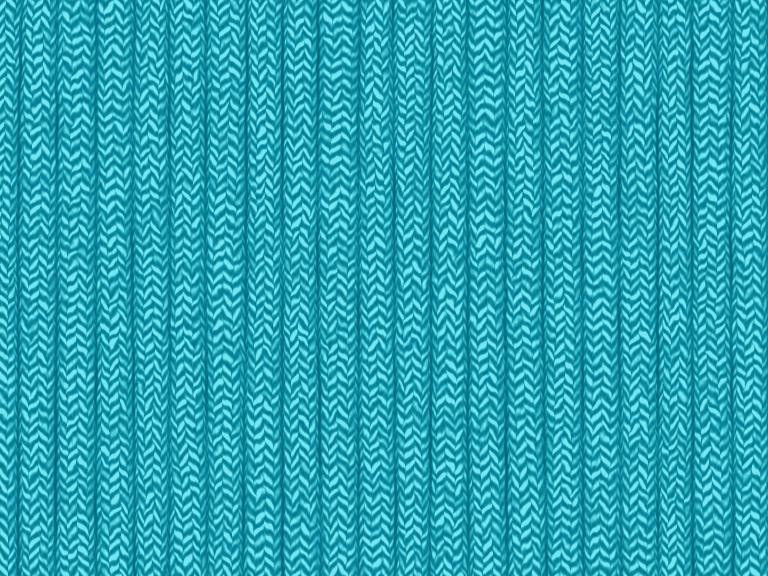
Reproduce this texture procedurally as a Shadertoy shader.

```glsl
// Turquoise braided cords laid side by side. Each cord is a cylinder whose
// angle is split into columns of slanted stitches that lean alternately;
// slow noise bends and twists the cords, hashes vary the single stitches.

#define CORDS 20.5        // cords across the canvas
#define FIRST_GAP 0.535   // first gap, in cord widths
#define ROWS 51.0         // stitch rows up the canvas
#define COLUMNS 6.0       // stitch columns on the visible half cord
#define SLANT 0.78        // rise of a stitch, in rows
#define BEND 0.17         // sideways wander of the gaps
#define TWIST 1.1         // wander of the columns around a cord
#define WEAR 0.22         // brightness variation between stitches
#define FUZZ 0.24         // strength of the fine filaments
#define SAMPLES 2         // antialiasing grid per side

float hash(vec2 p) {
    return fract(sin(dot(p, vec2(127.1, 311.7))) * 43758.5453);
}

// Smooth noise along y, independent for each integer lane
float laneNoise(float lane, float y) {
    float i = floor(y), f = fract(y);
    f = f * f * (3.0 - 2.0 * f);
    return mix(hash(vec2(lane, i)), hash(vec2(lane, i + 1.0)), f);
}

float noise(vec2 p) {
    float i = floor(p.x), f = fract(p.x);
    f = f * f * (3.0 - 2.0 * f);
    return mix(laneNoise(i, p.y), laneNoise(i + 1.0, p.y), f);
}

// Position of the gap to the left of a cord
float gapAt(float cord, float y) {
    return cord + BEND * (laneNoise(cord + 31.0, y * 1.7) - 0.5)
                + 0.05 * (laneNoise(cord + 67.0, y * ROWS) - 0.5);
}

// Dyed yarn from deep shadow to highlight
vec3 yarnColor(float tone) {
    vec3 ramp[6] = vec3[6](
        vec3(0.01, 0.39, 0.48), vec3(0.02, 0.49, 0.58), vec3(0.06, 0.56, 0.64),
        vec3(0.13, 0.65, 0.71), vec3(0.25, 0.75, 0.81), vec3(0.46, 0.90, 0.95));
    float t = clamp(tone, 0.0, 0.999) * 5.0;
    int i = int(t);
    return mix(ramp[i], ramp[i + 1], fract(t));
}

// Brightness of the stitch at a braid position (column, row)
float stitchTone(vec2 braid, float cord, float stagger) {
    float column = floor(braid.x);
    float c = braid.x - column - 0.5;
    float odd = mod(column, 2.0);
    float row = braid.y + odd * stagger - (2.0 * odd - 1.0) * SLANT * c;
    float d = abs(fract(row) - 0.5);
    float seed = hash(vec2(column + 17.0 * cord, floor(row)));
    float strand = smoothstep(0.45, 0.06, d + 0.15 * c * c);
    strand *= mix(0.7, 1.0, smoothstep(0.5, 0.3, abs(c)));
    return strand * (1.0 - WEAR + 2.0 * WEAR * seed);
}

vec3 cordColor(vec2 uv) {
    float x = uv.x * CORDS - FIRST_GAP;

    // Find the cord between two wandering gaps
    float cord = floor(x);
    if (x < gapAt(cord, uv.y)) cord -= 1.0;
    else if (x > gapAt(cord + 1.0, uv.y)) cord += 1.0;
    float left = gapAt(cord, uv.y);
    float right = gapAt(cord + 1.0, uv.y);
    float u = clamp(2.0 * (x - left) / (right - left) - 1.0, -1.0, 1.0);

    // Wrap the braid around the cylinder
    float angle = asin(u) / 3.14159;
    float twist = TWIST * (laneNoise(cord + 113.0, uv.y * 2.3) - 0.5);
    float drift = hash(vec2(cord, 5.0)) + 1.4 * laneNoise(cord + 151.0, uv.y * 3.0);
    vec2 braid = vec2(angle * COLUMNS + twist, uv.y * ROWS + drift);
    braid.x += 0.35 * (noise(vec2(x * 7.0, uv.y * ROWS * 1.3)) - 0.5);
    braid.y += 0.35 * (noise(vec2(x * 7.0 + 40.0, uv.y * ROWS * 1.1)) - 0.5);
    float stagger = 0.1 + 0.4 * laneNoise(cord + 197.0, uv.y * 4.0);

    // Light from the front, soft shade toward the sides
    float light = mix(0.62, 1.0, smoothstep(1.0, 0.4, abs(u + 0.05)));
    float tone = 0.25 + 0.84 * light * stitchTone(braid, cord, stagger);
    tone += FUZZ * (noise(vec2(x * 20.0, uv.y * ROWS * 3.6)) - 0.5);

    // Dark gap between neighbours
    float boundary = cord + step(0.0, u);
    float gapDepth = 0.4 + 0.6 * laneNoise(boundary + 251.0, uv.y * 9.0);
    float gap = smoothstep(0.87, 0.98, abs(u)) * gapDepth;
    return yarnColor(tone * (1.0 - 0.8 * gap)) * (1.0 - 0.1 * gap);
}

void mainImage(out vec4 fragColor, in vec2 fragCoord) {
    vec3 sum = vec3(0.0);
    for (int j = 0; j < SAMPLES; j++)
        for (int i = 0; i < SAMPLES; i++) {
            vec2 offset = (vec2(i, j) + 0.5) / float(SAMPLES) - 0.5;
            sum += cordColor((fragCoord + offset) / iResolution.xy);
        }
    fragColor = vec4(sum / float(SAMPLES * SAMPLES), 1.0);
}
```
